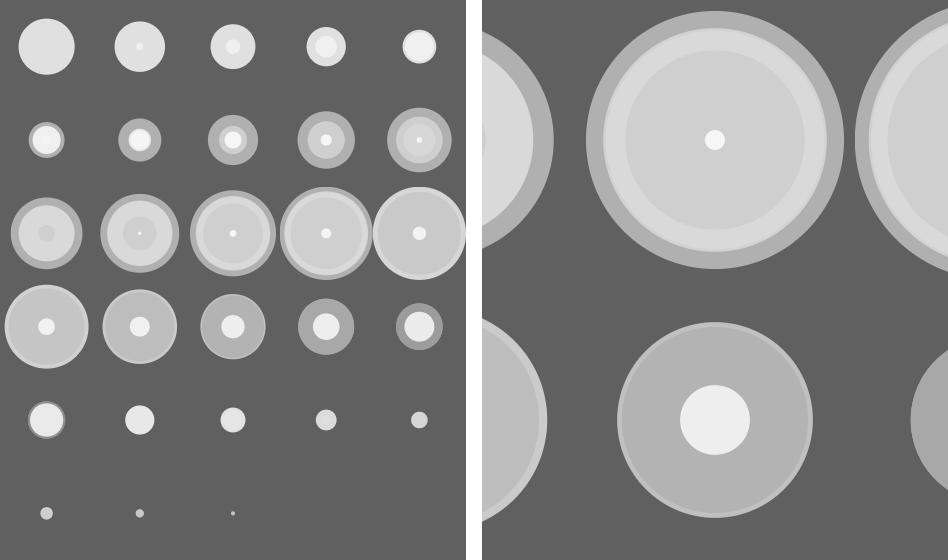
Left, the full canvas; right, a detail of the centre.
Reproduce this pattern procedurally as a Shadertoy shader.

```glsl
const vec2 GRID = vec2(5.0, 6.0);
const float CELL = 128.0;        // width of one cell in local units
const float BACKGROUND = 0.376;
const float FRAMES = 28.0;

// 1 while the frame lies between first and last, else 0
float during(float frame, float first, float last) {
    return step(first, frame) * step(frame, last);
}

// Paints a flat disc with a smooth edge over the base tone
float paintDisc(float base, float tone, float dist, float radius, float pixel) {
    float cover = clamp(0.5 + (radius - dist) / pixel, 0.0, 1.0);
    return mix(base, tone, cover * step(0.001, radius));
}

// Wave that grows to fill the cell, then collapses
float waveRadius(float frame) {
    return frame < 13.5 ? 64.0 * frame / 13.0 : 6.4 * max(24.0 - frame, 0.0);
}

// Inner body of the wave
float bodyRadius(float frame) {
    if (frame < 9.5) return 22.0 * during(frame, 9.0, 9.0);
    if (frame < 11.5) return 11.5 * (frame - 9.0);
    if (frame < 13.5) return 8.0 * frame - 55.0;
    float rim = max(7.0 - 1.6 * (frame - 14.0), 0.0);
    return waveRadius(frame) - rim * during(frame, 14.0, 17.0);
}

// Bright core that swells slowly and then dies away
float coreRadius(float frame) {
    return max(min(2.28 * (frame - 10.0), 2.85 * (FRAMES - frame)), 0.0);
}

float coreTone(float frame) {
    return 0.97 - 0.006 * (min(frame, 21.0) - 11.0) - 0.025 * max(frame - 21.0, 0.0);
}

float fadingTone(float frame) {
    return 0.79 - 0.0187 * pow(max(frame - 14.0, 0.0), 1.4);
}

float drawFrame(float frame, float dist, float pixel) {
    float tone = BACKGROUND;
    float seed = max(38.5 - 3.85 * frame, 0.0) * during(frame, 0.0, 9.0);
    float wave = waveRadius(frame);

    // Shrinking seed with the wave growing inside it
    if (frame < 4.5) {
        tone = paintDisc(tone, 0.88, dist, seed, pixel);
        return paintDisc(tone, 0.94, dist, wave, pixel);
    }

    // Outer wave
    float fade = fadingTone(frame);
    float rimTone = fade + 0.05 * during(frame, 14.0, 17.0);
    tone = paintDisc(tone, frame < 13.5 ? 0.69 : rimTone, dist, wave, pixel);

    // Second wave, first inside the seed, then around it
    float early = during(frame, 5.0, 6.0);
    float second = 6.4 * (frame - 4.0) * during(frame, 5.0, 13.0);
    float secondTone = frame < 6.5 ? 0.96 : (frame < 9.5 ? 0.81 : 0.85);
    tone = paintDisc(tone, frame < 5.5 ? 0.94 : 0.91, dist, seed * early, pixel);
    float edge = during(frame, 12.0, 13.0);
    tone = paintDisc(tone, secondTone - 0.025 * edge, dist, second, pixel);
    tone = paintDisc(tone, secondTone, dist, (second - 1.2) * edge, pixel);

    // Body, remaining seed and core
    float bodyTone = frame < 9.5 ? 0.845 : (frame < 13.5 ? 0.81 : fade);
    tone = paintDisc(tone, bodyTone, dist, bodyRadius(frame), pixel);
    tone = paintDisc(tone, 0.965, dist, seed * (1.0 - early), pixel);
    tone = paintDisc(tone, coreTone(frame), dist, coreRadius(frame), pixel);

    // Last faint trace of the wave within the core
    float trace = wave * during(frame, 22.0, 23.0);
    return paintDisc(tone, coreTone(frame) + 0.015, dist, trace, pixel);
}

void mainImage(out vec4 fragColor, in vec2 fragCoord) {
    vec2 cellSize = iResolution.xy / GRID;
    vec2 gridPos = fragCoord / cellSize;
    vec2 cell = floor(gridPos);

    // Frames run left to right, from the top row down
    float frame = cell.x + GRID.x * (GRID.y - 1.0 - cell.y);
    float pixel = CELL / cellSize.x;
    float dist = length((fract(gridPos) - 0.5) * cellSize) * pixel;

    float tone = frame < FRAMES - 0.5 ? drawFrame(frame, dist, pixel) : BACKGROUND;
    fragColor = vec4(vec3(tone), 1.0);
}
```
